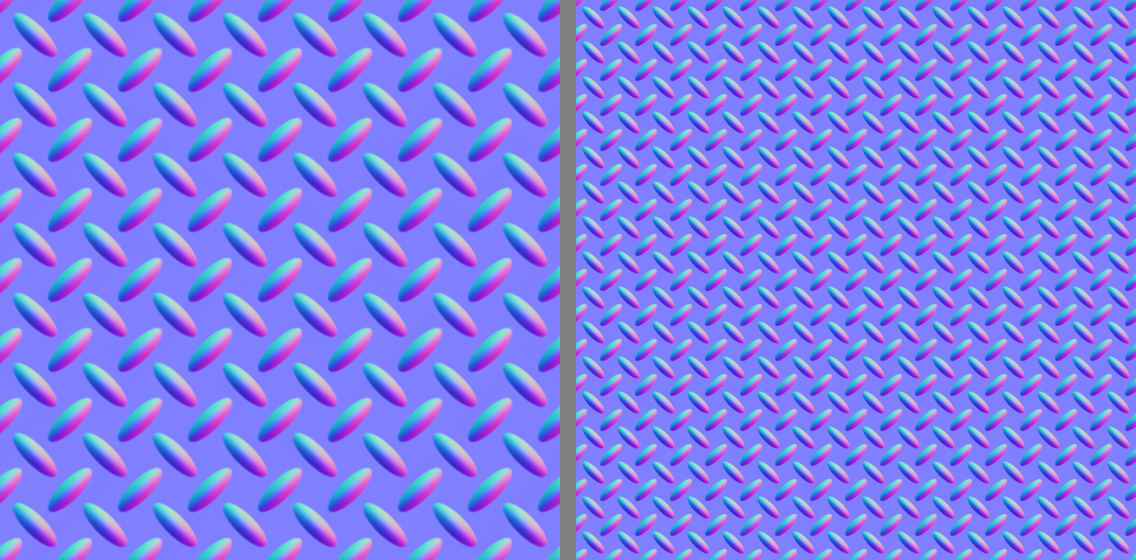
Left: one tile. Right: repeated 2 by 2.
Give the GLSL for this texture map, as a WebGL 1 fragment shader.

```glsl
precision highp float;
// Tangent-space normal map of diamond tread plate: crossed oval studs on flat metal.
uniform vec2 u_resolution;

#define REPEATS 8.0                  // cells across and down
#define STUD_RADII vec2(0.412, 0.135) // half length and half width, in cells
#define STUD_SLOPE vec2(1.35, 2.15)  // steepness at the tip and at the side
#define EDGE_SOFTNESS 0.026          // half width of the blended rim, in cells
#define WEAR_SLOPE 0.009             // faint unevenness of the metal

const float TAU = 6.2831853;

// Approximate signed distance to an ellipse centred at the origin.
float ellipseDistance(vec2 p, vec2 radii) {
  float k = length(p / radii);
  float g = length(p / (radii * radii));
  return k * (k - 1.0) / max(g, 0.001);
}

// Outward slope of one domed stud whose long side follows the unit vector axis.
vec2 studSlope(vec2 p, vec2 axis) {
  vec2 side = vec2(-axis.y, axis.x);
  vec2 local = vec2(dot(p, axis), dot(p, side));
  float d = ellipseDistance(local, STUD_RADII);
  float inside = 1.0 - smoothstep(-EDGE_SOFTNESS, EDGE_SOFTNESS, d);
  vec2 slope = STUD_SLOPE * local / STUD_RADII * inside;
  return axis * slope.x + side * slope.y;
}

// Layered sines with whole-number frequencies, so the wear wraps.
vec2 wearSlope(vec2 uv) {
  vec2 sum = vec2(0.0);
  for (int i = 1; i <= 4; i++) {
    float n = float(i);
    vec2 f = vec2(3.0 * n + 2.0, 5.0 * n - 1.0);
    sum.x += sin(TAU * (dot(uv, f) + 0.37 * n)) / n;
    sum.y += sin(TAU * (dot(uv, vec2(f.y, -f.x)) + 0.61 * n)) / n;
  }
  return sum * WEAR_SLOPE;
}

void main() {
  vec2 uv = gl_FragCoord.xy / u_resolution;
  vec2 grid = uv * REPEATS;

  // Falling studs sit in the cell centres, rising studs on the corners.
  vec2 centre = fract(grid) - 0.5;
  vec2 corner = fract(grid + 0.5) - 0.5;
  vec2 slope = studSlope(centre, normalize(vec2(1.0, -1.0)));
  slope += studSlope(corner, normalize(vec2(1.0, 1.0)));
  slope += wearSlope(uv);

  // Pack the unit normal into colour.
  vec3 normal = normalize(vec3(slope, 1.0));
  gl_FragColor = vec4(normal * 0.5 + 0.5, 1.0);
}
```
